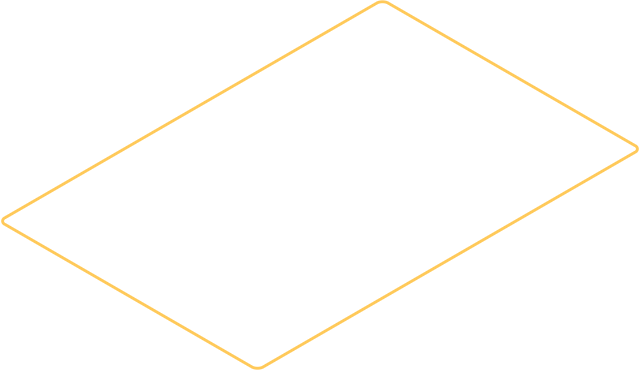
Give the GLSL for this background, as a WebGL 2 fragment shader.

```glsl
#version 300 es
precision highp float;

uniform vec2 u_resolution;
out vec4 outColor;

// Screen position to coordinates along the two isometric axes
vec2 toIsometric(vec2 p) {
    vec2 k = p / vec2(0.866025, 0.5);
    return 0.5 * vec2(k.x + k.y, k.x - k.y);
}

// Distance on screen to a rounded rectangle lying in the isometric plane
float isometricBox(vec2 p, vec2 halfSize, float radius) {
    vec2 iso = toIsometric(p);
    vec2 q = abs(iso) - halfSize + radius;
    float d = length(max(q, 0.0)) + min(max(q.x, q.y), 0.0) - radius;

    // Undo the stretch of the projection so the stroke keeps an even width
    vec2 normal = normalize(max(q, 1e-5)) * mix(vec2(-1.0), vec2(1.0), step(0.0, iso));
    vec2 slope = 0.5 * vec2(normal.x + normal.y, normal.x - normal.y) / vec2(0.866025, 0.5);
    return d / length(slope);
}

void main() {
    // Centred coordinates, one unit per canvas height
    vec2 p = (gl_FragCoord.xy - 0.5 * u_resolution) / u_resolution.y;
    float d = abs(isometricBox(p, vec2(0.598, 0.403), 0.018));

    // Smooth amber outline on white
    float stroke = clamp(0.5 + (0.0039 - d) * u_resolution.y, 0.0, 1.0);
    vec3 amber = vec3(1.0, 0.79, 0.35);
    outColor = vec4(mix(vec3(1.0), amber, stroke), 1.0);
}
```
